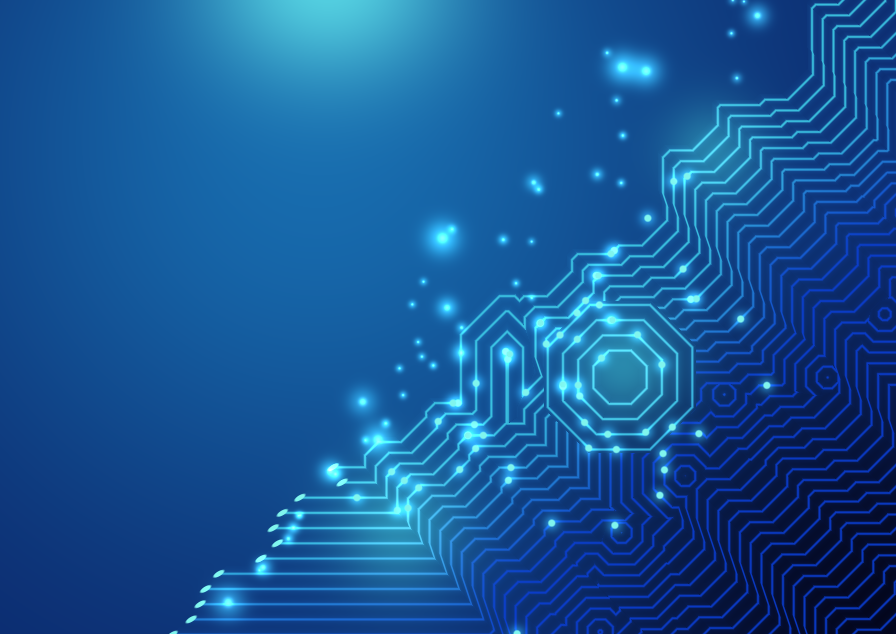
Give the GLSL for this background, as a WebGL 2 fragment shader.

```glsl
#version 300 es
precision highp float;
// Glowing circuit traces climbing a diagonal slope under a soft cyan light, with drifting sparks.
uniform vec2 u_resolution;
out vec4 fragColor;

#define SPACING 0.024
#define LINE_WIDTH 0.0017
#define EDGE 0.33
#define HILLS 7
#define PADS 64
#define SPARKS 44
#define LOOP_CENTER vec2(0.978, 0.405)
#define LOOP_RADIUS 0.12

const vec3 NAVY = vec3(0.04, 0.14, 0.41);
const vec3 BLUE = vec3(0.09, 0.42, 0.68);
const vec3 INK = vec3(0.01, 0.015, 0.09);
const vec3 CYAN = vec3(0.24, 0.80, 0.90);
const vec3 DEEP_TRACE = vec3(0.04, 0.24, 0.82);
const vec3 MINT = vec3(0.50, 0.96, 0.93);

vec2 hash2(float n) {
  return fract(sin(vec2(n * 12.9898 + 1.7, n * 78.233 + 4.1)) * 4375.85);
}

// Position from distance along (s) and across (t) the diagonal
vec2 fromDiagonal(float s, float t) { return 0.5 * vec2(s + t, s - t); }

float octagon(vec2 p) {
  p = abs(p);
  return max(max(p.x, p.y), (p.x + p.y) * 0.7071);
}

// Flat steps joined by unit slopes, which turn diagonal traces by 45 degrees
float jog(float s, float period, float height) {
  float wave = (abs(fract(s / period) - 0.5) - 0.25) * period;
  return clamp(wave, -height, height);
}

float slopeDepth(vec2 p) {
  float s = p.x + p.y;
  return (p.x - p.y - EDGE + jog(s, 0.47, 0.035) + jog(s + 0.06, 0.23, 0.018)) * 0.7071;
}

float shelfDepth(vec2 p) { return 0.275 - p.y; }

float archDepth(vec2 p, vec2 top, float halfWidth) {
  float a = top.y - p.y, b = halfWidth - abs(p.x - top.x);
  return min(min(a, b), (a + b - halfWidth * 0.8) * 0.7071);
}

// Depth into the board; its contours are the traces
float depth(vec2 p) {
  float d = max(slopeDepth(p), shelfDepth(p));
  d = max(d, archDepth(p, vec2(0.80, 0.545), 0.085));
  d = max(d, archDepth(p, vec2(0.89, 0.518), 0.042));
  for (int i = 0; i < HILLS; i++) {
    float n = float(i);
    vec2 c = fromDiagonal(0.95 + 0.19 * n, 0.64 + 0.36 * hash2(n + 3.0).x);
    float base = slopeDepth(c), cone = 1.41 * octagon(p - c);
    d = i % 2 == 0 ? max(d, base + 0.05 - cone) : min(d, base - 0.05 + cone);
  }
  float ring = octagon(p - LOOP_CENTER);
  return ring < LOOP_RADIUS ? ring - 0.03 : d;
}

vec2 gradient(vec2 p, float d) {
  const float e = 0.0008;
  return vec2(depth(p + vec2(e, 0.0)) - d, depth(p + vec2(0.0, e)) - d) / e;
}

float glow(vec2 p, vec2 center, float radius) {
  vec2 q = (p - center) / radius;
  return exp(-dot(q, q));
}

void main() {
  vec2 p = gl_FragCoord.xy / u_resolution.y;
  float px = 1.0 / u_resolution.y;
  float aspect = u_resolution.x / u_resolution.y;

  // Backdrop: broad blue light, dark corner, bright lamp at the top
  vec3 color = mix(NAVY, BLUE, glow(p, vec2(0.50, 0.76), 0.65));
  color = mix(color, INK, 0.95 * smoothstep(0.75, 0.0, distance(p, vec2(aspect, 0.0))));
  color = mix(color, vec3(0.36, 0.87, 0.91), 0.9 * glow(p * vec2(0.8, 1.0), vec2(0.414, 1.03), 0.16));

  // Light pooled on the board
  float pool = 0.65 * glow(p, vec2(0.63, 0.17), 0.10) + 0.65 * glow(p, vec2(0.985, 0.425), 0.085)
             + 0.55 * glow(p, vec2(1.125, 0.76), 0.075);
  color = mix(color, vec3(0.22, 0.70, 0.78), pool);

  // Traces, with rounded pads where the lower left shelf ends
  float d = depth(p), t = p.x - p.y;
  float steep = clamp(length(gradient(p, d)), 0.7, 1.5);
  float offset = abs(fract(d / SPACING) - 0.5) * SPACING / steep;
  float end = t - 0.25 - 0.06 * hash2(floor(d / SPACING)).y;
  bool onShelf = abs(d - shelfDepth(p)) < 0.0001;
  float trace = smoothstep(px, -px, offset - LINE_WIDTH) * step(0.0, d);
  float halo = exp(-offset / 0.004) * step(0.0, d);
  if (onShelf) { trace *= step(0.0, end); halo *= step(0.0, end); }
  vec3 traceColor = mix(CYAN, DEEP_TRACE, smoothstep(0.06, 0.40, d + 0.16 * (t - 0.4)));
  color += traceColor * halo * 0.13;
  color = mix(color, traceColor + 0.25 * pool, trace * 0.88);
  if (onShelf && d > 0.0)
    color = mix(color, MINT, smoothstep(px, -px, length(vec2(offset, end)) - 0.006));

  // Solder pads snapped to the nearest trace
  for (int i = 0; i < PADS; i++) {
    vec2 h = hash2(float(i) + 20.0), k = hash2(float(i) + 140.0);
    vec2 c = fromDiagonal(mix(0.65, 1.95, 0.5 * (h.x + k.x)), 0.35 + 0.48 * h.y * h.y);
    if (distance(p, c) > 0.06) continue;
    float cd = depth(c);
    vec2 g = gradient(c, cd);
    c -= g * (fract(cd / SPACING) - 0.5) * SPACING / max(dot(g, g), 0.5);
    float r = distance(p, c);
    color += CYAN * 0.40 * exp(-r * r / 0.00016);
    color = mix(color, MINT, smoothstep(px, -px, r - 0.0055));
  }

  // Sparks drifting off the slope, a few of them large
  for (int i = 0; i < SPARKS; i++) {
    vec2 h = hash2(float(i) + 300.0), k = hash2(float(i) + 410.0);
    vec2 c = fromDiagonal(mix(0.35, 2.2, h.x), 0.31 - 0.27 * h.y * smoothstep(0.1, 1.3, 2.0 * h.x));
    float size = mix(0.006, 0.026, k.x * k.x * k.x), r = distance(p, c);
    color += vec3(0.20, 0.62, 0.62) * exp(-r * r / (size * size)) * mix(0.5, 0.9, k.y);
    color += MINT * 0.6 * exp(-r * r / (size * size * 0.07));
  }
  fragColor = vec4(min(color, 1.0), 1.0);
}
```
